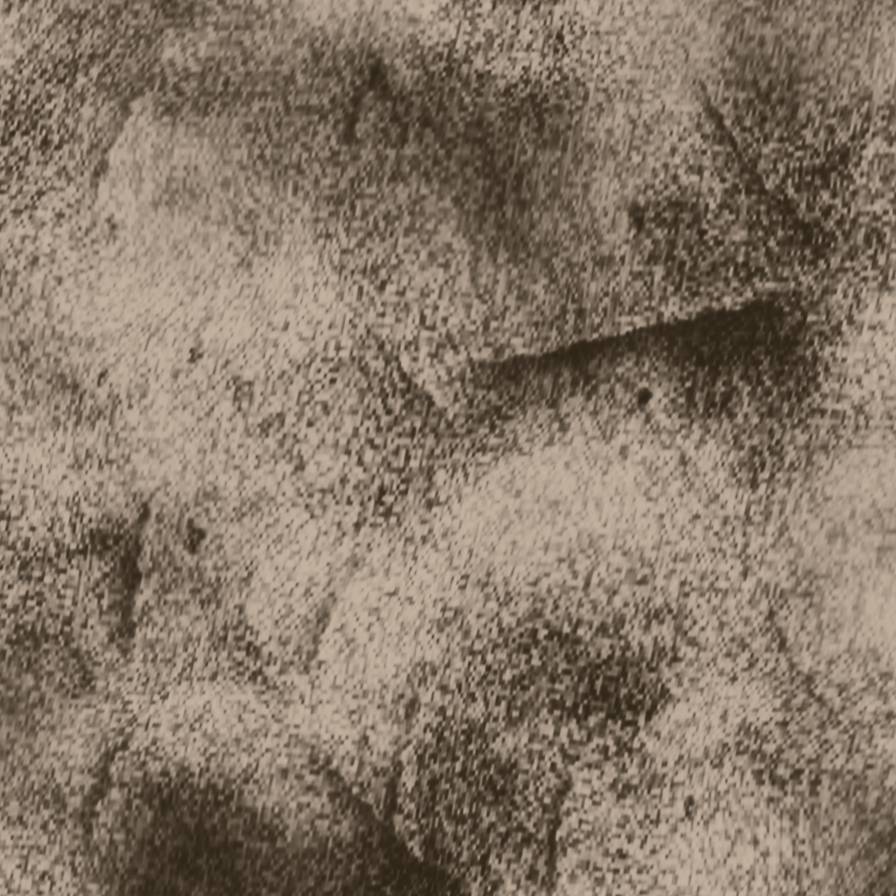
Give the GLSL for this texture, as a Shadertoy shader.

```glsl
const vec3 DARK_UMBER = vec3(0.22, 0.178, 0.125);
const vec3 PALE_SAND = vec3(0.725, 0.655, 0.585);
const float BASE_TONE = 0.63;
const float TONE_LIMIT = 0.6;
const float CLOUD_FREQ = 4.6;
const float CLOUD_CONTRAST = 2.7;
const vec2 GRAIN_FREQ = vec2(275.0, 170.0);
const float GRAIN_LEAN = 0.2;
const float GRAIN_CONTRAST = 1.4;
const float EDGE_SOFTNESS = 0.005;
const float SHADOW_DEPTH = 0.75;
const float LIGHT_GAIN = 0.25;
const float PI = 3.14159;

float hash(vec2 p) {
    return fract(sin(dot(p, vec2(127.1, 311.7))) * 43758.5453);
}

float noise(vec2 p) {
    vec2 cell = floor(p);
    vec2 f = fract(p);
    f = f * f * (3.0 - 2.0 * f);
    float low = mix(hash(cell), hash(cell + vec2(1.0, 0.0)), f.x);
    float high = mix(hash(cell + vec2(0.0, 1.0)), hash(cell + 1.0), f.x);
    return mix(low, high, f.y);
}

float clouds(vec2 p) {
    float sum = 0.0;
    float weight = 0.5;
    for (int i = 0; i < 5; i++) {
        sum += weight * (noise(p) - 0.5);
        p = mat2(1.6, 1.2, -1.2, 1.6) * p + 17.3;
        weight *= 0.53;
    }
    return sum;
}

// Tapered crease: x is the shadow on one side, y the light on the other
vec2 crease(vec2 p, float angle, float halfLength, float width) {
    vec2 dir = vec2(cos(angle), sin(angle));
    float along = dot(p, dir) / halfLength;
    float across = dot(p, vec2(-dir.y, dir.x)) + 0.08 * halfLength * along * along;
    width *= mix(0.45, 1.0, clamp(0.5 - 0.5 * along, 0.0, 1.0));
    float ends = 1.0 - smoothstep(0.55, 1.0, abs(along));
    float side = smoothstep(-EDGE_SOFTNESS, EDGE_SOFTNESS, across);
    float shadow = side * exp(-max(across, 0.0) / width);
    float light = (1.0 - side) * exp(min(across, 0.0) / (1.6 * width));
    return ends * vec2(shadow, light);
}

// Creases scattered over a jittered grid; lengths and widths in canvas units
vec2 scatterCreases(vec2 p, float freq, float salt, float chance,
                    float angle, float spread, float halfLength, float width) {
    vec2 total = vec2(0.0);
    vec2 home = floor(p * freq);
    for (int y = -1; y <= 1; y++) {
        for (int x = -1; x <= 1; x++) {
            vec2 cell = home + vec2(x, y);
            vec2 seed = cell + salt;
            float present = step(hash(seed), chance);
            vec2 jitter = vec2(hash(seed + 3.1), hash(seed + 7.7));
            vec2 center = (cell + mix(vec2(0.2), vec2(0.8), jitter)) / freq;
            float turn = angle + spread * (hash(seed + 11.9) - 0.5);
            float size = mix(0.5, 1.0, hash(seed + 19.3));
            total = max(total, present * crease(p - center, turn, halfLength * size, width * size));
        }
    }
    return total;
}

// Small ragged dark flecks
float flecks(vec2 p) {
    const float FREQ = 6.0;
    vec2 cell = floor(p * FREQ);
    vec2 center = mix(vec2(0.25), vec2(0.75), vec2(hash(cell + 41.0), hash(cell + 53.0)));
    vec2 q = (fract(p * FREQ) - center) * vec2(1.3, 0.8);
    float radius = mix(0.03, 0.09, hash(cell + 67.0));
    float present = step(hash(cell + 71.0), 0.3);
    return present * (1.0 - smoothstep(0.5 * radius, 1.4 * radius, length(q)));
}

void mainImage(out vec4 fragColor, in vec2 fragCoord) {
    vec2 uv = fragCoord / iResolution.y;

    // Mottled wash, darker towards the bottom
    vec2 warp = vec2(noise(uv * 7.0), noise(uv * 7.0 + 31.0)) - 0.5;
    float tone = BASE_TONE + CLOUD_CONTRAST * clouds((uv + 0.05 * warp) * CLOUD_FREQ + 5.0);
    tone += 0.4 * (smoothstep(0.0, 0.6, uv.y) - 0.8);

    // Slanted strokes, counter strokes and broad ledges with ragged edges
    vec2 ragged = vec2(noise(uv * 70.0), noise(uv * 70.0 + 9.0)) - 0.5;
    vec2 p = uv + 0.01 * ragged + 0.02 * warp;
    vec2 marks = scatterCreases(p, 4.0, 13.0, 0.65, 0.39 * PI, 0.45, 0.14, 0.022);
    marks = max(marks, 0.7 * scatterCreases(p, 3.0, 29.0, 0.4, 0.68 * PI, 0.4, 0.16, 0.022));
    marks = max(marks, 0.9 * scatterCreases(p, 2.2, 47.0, 0.6, 1.03 * PI, 0.5, 0.24, 0.05));
    tone += LIGHT_GAIN * marks.y - SHADOW_DEPTH * marks.x;
    tone -= 0.6 * flecks(p);

    // Fine leaning grain, stronger in patches
    vec2 g = uv + 0.02 * warp;
    g.x -= GRAIN_LEAN * g.y;
    float grain = 0.7 * noise(g * GRAIN_FREQ) + 0.3 * noise(g * GRAIN_FREQ * 0.6 + 23.0) - 0.5;
    float patches = smoothstep(0.2, 0.8, noise(uv * 5.0 + 61.0));
    tone += GRAIN_CONTRAST * mix(0.65, 1.25, patches) * (1.0 - 0.6 * marks.x) * grain;

    // Soft limit and sepia ramp
    tone = 0.5 + TONE_LIMIT * tanh((tone - 0.5) / TONE_LIMIT);
    fragColor = vec4(mix(DARK_UMBER, PALE_SAND, tone), 1.0);
}
```
